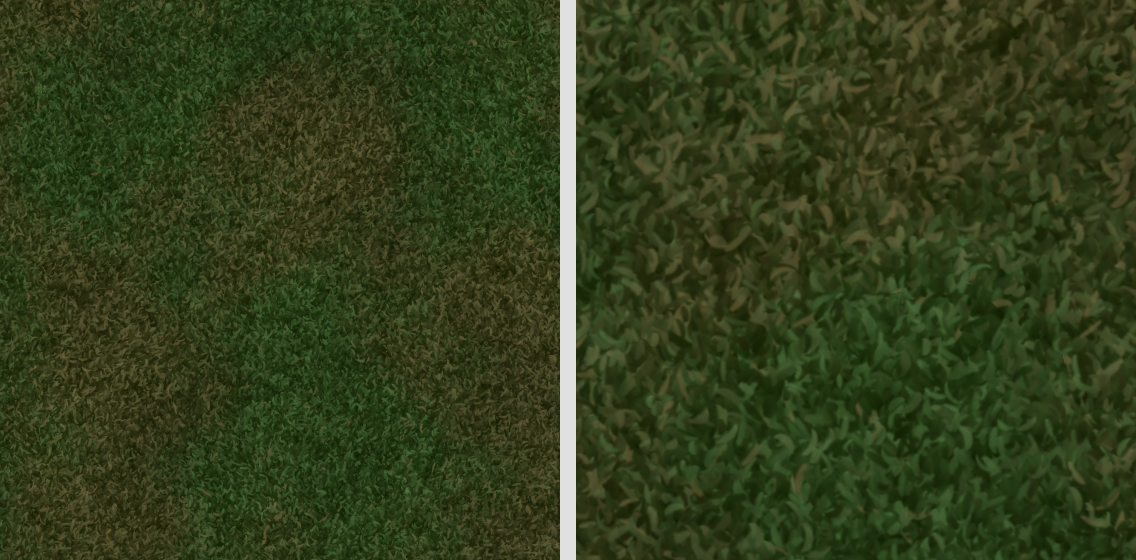
Left, the full canvas; right, a detail of the centre.
Write a WebGL 2 fragment shader that draws this texture.

```glsl
#version 300 es
precision highp float;
// A dark, uneven lawn seen from above. Layers of short, curved, soft-edged
// blades are scattered on jittered grids over mottled soil; broad gradient
// noise turns the blades and shifts patches between lush green and dry olive.

uniform vec2 u_resolution;
out vec4 fragColor;

// Integer hash: three random values from 0 to 1 per cell and layer
vec3 hash3(vec2 cell, int layer) {
    uvec3 v = uvec3(ivec3(ivec2(cell), layer)) * 1664525u + 1013904223u;
    v.x += v.y * v.z;
    v.y += v.z * v.x;
    v.z += v.x * v.y;
    v ^= v >> 16u;
    v.x += v.y * v.z;
    v.y += v.z * v.x;
    v.z += v.x * v.y;
    return vec3(v >> 8u) / 16777216.0;
}

float cornerSlope(vec2 cell, vec2 offset) {
    float angle = 6.2832 * hash3(cell, 99).x;
    return dot(vec2(cos(angle), sin(angle)), offset);
}

float gradientNoise(vec2 p) {
    vec2 i = floor(p), f = p - i;
    vec2 u = f * f * f * (f * (f * 6.0 - 15.0) + 10.0);
    vec2 e = vec2(0.0, 1.0);
    return mix(mix(cornerSlope(i, f), cornerSlope(i + e.yx, f - e.yx), u.x),
               mix(cornerSlope(i + e, f - e), cornerSlope(i + e.yy, f - e.yy), u.x), u.y);
}

// Shade from deep shadow to pale leaf, tinted by dryness from 0 to 1
vec3 grassColor(float tone, float dryness) {
    vec3 color = mix(vec3(0.10, 0.14, 0.02), vec3(0.33, 0.38, 0.22), tone);
    vec3 tint = mix(vec3(-0.042, 0.012, -0.002), vec3(0.034, -0.014, 0.004), dryness);
    return color + tint * (0.5 + tone);
}

// Coverage of a tapered, bent blade lying along x from -len to len
float bladeMask(vec2 p, float len, float width, float bend, float soft) {
    float along = p.x / len;
    float across = abs(p.y - bend * len * (along * along - 0.4));
    float halfWidth = width * (1.0 - 0.6 * along * along);
    return (1.0 - smoothstep(halfWidth - soft, halfWidth + soft, across))
         * (1.0 - smoothstep(0.7, 1.0, abs(along)));
}

void main() {
    vec2 uv = gl_FragCoord.xy / u_resolution.y;
    float soft = max(0.0014, 0.7 / u_resolution.y);

    // Broad patches, clumps and the lie of the grass
    float patches = gradientNoise(uv * 2.7 + 3.0) + 0.55 * gradientNoise(uv * 7.0 + 17.0);
    float dryness = smoothstep(-0.42, 0.42, patches);
    float clump = gradientNoise(uv * 24.0 + 5.0);
    float lie = 1.35 + 1.3 * gradientNoise(uv * 4.0 + 31.0);

    // Soil and shadow under the blades
    float mottle = gradientNoise(uv * vec2(120.0, 85.0));
    vec3 color = grassColor(0.16 + 0.3 * mottle + 0.15 * clump, dryness);

    // Blades, drawn layer upon layer
    for (int layer = 0; layer < 7; layer++) {
        float density = 62.0 + 5.0 * float(layer);
        vec2 grid = uv * density + 7.37 * float(layer);
        vec2 home = floor(grid);
        for (int k = 0; k < 9; k++) {
            vec2 cell = home + vec2(k % 3 - 1, k / 3 - 1);
            vec3 place = hash3(cell, layer);
            vec3 look = hash3(cell, layer + 40);

            float angle = lie + 2.5 * (place.z - 0.5);
            vec2 axis = vec2(cos(angle), sin(angle));
            vec2 d = (grid - cell - place.xy) / density;
            vec2 p = vec2(dot(d, axis), dot(d, vec2(-axis.y, axis.x)));

            float len = mix(0.4, 0.9, look.y) / density;
            float width = mix(0.0013, 0.0027, fract(look.z * 7.0));
            float mask = bladeMask(p, len, width, look.z - 0.5, soft);

            // Lighter towards the tip, with a few straw-coloured blades
            float tone = 0.04 + 0.92 * pow(look.x, 1.5) + 0.22 * clump + 0.14 * p.x / len;
            float bladeDryness = clamp(dryness + 0.7 * (look.z - 0.5), 0.0, 1.0);
            vec3 blade = grassColor(tone, bladeDryness);
            float straw = step(0.985 - 0.05 * dryness, look.y);
            blade = mix(blade, vec3(0.40, 0.37, 0.22), 0.75 * straw);
            color = mix(color, blade, 0.82 * mask);
        }
    }

    // Fine grain and slow changes of light
    color *= 1.0 + 0.16 * mottle + 0.14 * gradientNoise(uv * 5.0 + 50.0);
    fragColor = vec4(clamp(color, 0.0, 1.0), 1.0);
}
```
